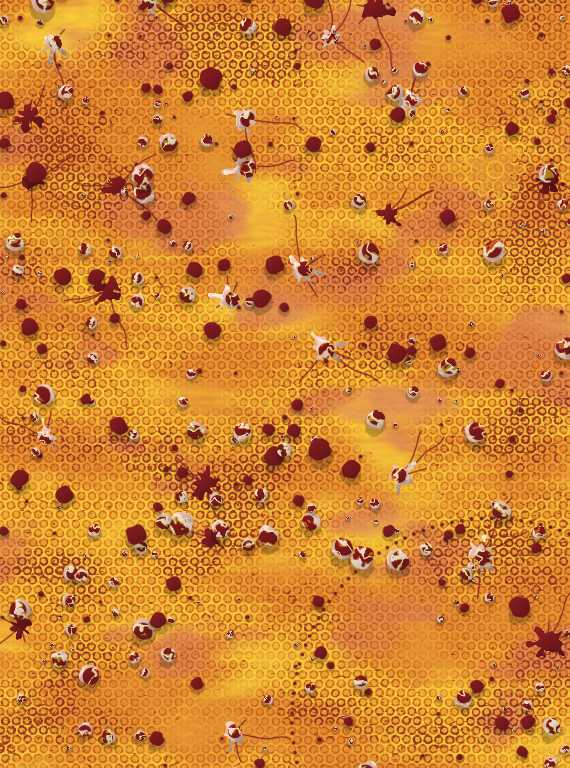
Write a Shadertoy shader that draws this pattern.

```glsl
// Honeycomb print: a brushed yellow and amber ground stamped with broken hexagonal
// rows of ink rings, then splashed with strands, ragged splats and marbled drops.
// Gradient noise drives the ground, the ink wear, the clustering and the marbling.

const vec3 YELLOW = vec3(0.96, 0.77, 0.22);
const vec3 AMBER  = vec3(0.90, 0.59, 0.20);
const vec3 CORAL  = vec3(0.86, 0.52, 0.34);
const vec3 RUST   = vec3(0.77, 0.36, 0.10);
const vec3 MAROON = vec3(0.48, 0.10, 0.12);
const vec3 OLIVE  = vec3(0.70, 0.53, 0.12);
const vec3 CREAM  = vec3(0.92, 0.84, 0.78);

// Lengths are fractions of the canvas height
const float RING_PITCH = 0.0141;
const float RING_RADIUS = 0.0047;
const float RING_WIDTH = 0.0011;
const float DROP_CELL = 0.033;
const float DROP_DENSITY = 0.23;
const float SPECK_CELL = 0.021;
const float SPECK_DENSITY = 0.10;
const float SPLAT_CELL = 0.115;
const float SPLAT_DENSITY = 0.46;
const vec2  ARC_CENTRE = vec2(0.640, 0.065);
const float ARC_RADIUS = 0.260;
const float ARC_DOTS = 126.0;
const vec2  FLOWER_CENTRE = vec2(0.645, 0.779);
const float TAU = 6.2831853;

vec2 hash2(vec2 c) {
    vec3 q = fract(c.xyx * vec3(0.1031, 0.1030, 0.0973));
    q += dot(q, q.yzx + 33.33);
    return fract((q.xx + q.yz) * q.zy);
}

float corner(vec2 cell, vec2 f, vec2 o) {
    return dot(hash2(cell + o) * 2.0 - 1.0, f - o);
}

float noise(vec2 p) {
    vec2 c = floor(p), f = p - c, u = f * f * f * (f * (f * 6.0 - 15.0) + 10.0);
    return mix(mix(corner(c, f, vec2(0, 0)), corner(c, f, vec2(1, 0)), u.x),
               mix(corner(c, f, vec2(0, 1)), corner(c, f, vec2(1, 1)), u.x), u.y);
}

float fbm(vec2 p) {
    return noise(p) + 0.5 * noise(p * 2.1 + 7.3) + 0.25 * noise(p * 4.3 + 19.1);
}

// Soft coverage of a signed distance
float cover(float d) {
    float soft = 0.8 / iResolution.y;
    return smoothstep(soft, -soft, d);
}

// Brushed ground with broad horizontal smears
vec3 ground(vec2 p) {
    float wash = fbm(p * vec2(3.5, 8.0) + 3.0) + 0.25 * noise(p * vec2(12.0, 130.0));
    vec3 c = mix(YELLOW, AMBER, smoothstep(-0.22, 0.24, wash));
    c = mix(c, CORAL, 0.8 * smoothstep(0.10, 0.38, fbm(p * vec2(5.0, 9.0) + 41.0)));
    return c * (1.0 + 0.07 * noise(p * vec2(60.0, 190.0)));
}

// Offset to the nearest centre of a hexagonal lattice
vec2 hexOffset(vec2 p) {
    vec2 s = vec2(1.0, 1.7320508) * RING_PITCH;
    vec2 a = mod(p, s) - 0.5 * s, b = mod(p + 0.5 * s, s) - 0.5 * s;
    return dot(a, a) < dot(b, b) ? a : b;
}

// Worn ink rings, with smears of grit between them
vec3 stampRings(vec3 c, vec2 p) {
    vec2 d = hexOffset(p + 0.002 * noise(p * 9.0));
    vec2 id = floor((p - d) / RING_PITCH * 2.0 + 0.5);
    float load = fbm(p * vec2(5.0, 9.0) + 11.0);
    float wear = noise(p * 190.0) + 0.6 * noise(p * 410.0);
    float heavy = smoothstep(0.08, 0.42, load + 0.3 * (hash2(id).x - 0.5) + 0.25 * wear);
    vec3 ink = mix(RUST, MAROON, 0.85 * heavy);
    float print = smoothstep(-0.50, 0.0, load);
    float r = length(d);
    c = mix(c, RUST * 1.1, 0.28 * print * cover(r - RING_RADIUS));
    float ring = abs(r - RING_RADIUS) - RING_WIDTH * (0.85 + 1.6 * wear + 0.6 * load);
    c = mix(c, ink, 0.88 * print * cover(ring));
    float grit = noise(p * vec2(150.0, 240.0) + 5.0) + 0.35 * load;
    return mix(c, mix(RUST, MAROON, 0.6), 0.75 * smoothstep(0.32, 0.46, grit));
}

// Marbled paint; q spans -1..1 over one drop
vec3 marble(vec2 q, vec2 id, float rich) {
    vec2 h = hash2(id + 71.0), lean = vec2(cos(h.x * TAU), sin(h.x * TAU));
    vec2 w = q + 0.8 * vec2(noise(q * 1.3 + id), noise(q * 1.3 - id + 5.0));
    float band = sin(4.5 * dot(w, lean) + 5.0 * noise(w * 1.2 + id) + h.y * TAU);
    vec3 swirl = mix(MAROON, h.y < 0.5 ? OLIVE : RUST, smoothstep(0.0, 0.25, band));
    swirl = mix(swirl, CREAM, smoothstep(0.62, 0.82, band));
    float crescent = smoothstep(0.85, 1.0, length(q - 0.35 * lean));
    swirl = mix(swirl, CREAM, 0.8 * crescent);
    float light = 0.96 + 0.14 * dot(q, vec2(-0.5, 0.7));
    return mix(MAROON, swirl, rich) * light;
}

// Round drops, crowded together where the noise is high
vec3 scatterDrops(vec3 c, vec2 p, float size, float density, vec2 radii) {
    vec2 home = floor(p / size);
    for (int k = 0; k < 9; k++) {
        vec2 id = home + vec2(k % 3 - 1, k / 3 - 1);
        vec2 a = hash2(id + 13.0), b = hash2(id + 57.0);
        if (a.x > density * (1.0 + 2.4 * noise(id * size * 9.0))) continue;
        vec2 d = p - (id + 0.15 + 0.7 * b) * size;
        float r = mix(radii.x, radii.y, a.y * a.y);
        float edge = length(d) - r * (1.0 + 0.35 * noise(d / r + id));
        c *= 1.0 - 0.22 * cover(edge + 0.4 * d.y - 0.001);
        c = mix(c, marble(d / r, id, step(0.45, hash2(id + 29.0).x)), cover(edge));
    }
    return c;
}

// Ragged splats, each throwing thin bent strands
vec3 scatterSplats(vec3 c, vec2 p) {
    vec2 home = floor(p / SPLAT_CELL);
    for (int k = 0; k < 9; k++) {
        vec2 id = home + vec2(k % 3 - 1, k / 3 - 1);
        vec2 a = hash2(id + 103.0), b = hash2(id + 151.0);
        if (a.x > SPLAT_DENSITY) continue;
        vec2 d = p - (id + 0.2 + 0.6 * b) * SPLAT_CELL;
        for (float s = 0.0; s < 3.0; s++) {
            vec2 h = hash2(id + 17.0 * s + 3.0);
            vec2 dir = vec2(cos(h.x * TAU), sin(h.x * TAU));
            float reach = mix(0.02, 0.09, h.y * h.y), along = clamp(dot(d, dir), 0.0, reach);
            vec2 bend = 0.25 * along * noise(vec2(along * 25.0, h.x * 40.0)) * vec2(-dir.y, dir.x);
            c = mix(c, MAROON, 0.8 * cover(length(d - along * dir - bend) - 0.0009));
        }
        float r = mix(0.012, 0.021, a.y);
        vec2 spoke = d / max(length(d), 1e-4);
        float edge = length(d) - r * (0.85 + 0.8 * noise(spoke * 2.4 + id) + 0.9 * noise(d * 95.0 + id));
        c = mix(c, marble(d / r * 1.5, id, step(0.35, b.x)), cover(edge));
    }
    return c;
}

// Pale gold outline of a petalled flower
vec3 drawFlower(vec3 c, vec2 p) {
    vec2 d = p - FLOWER_CENTRE;
    float r = length(d), petal = abs(cos(atan(d.y, d.x) * 4.5));
    float outline = abs(r - 0.018 - 0.021 * petal) - 0.0012;
    float line = min(outline, abs(r - 0.011) - 0.0012);
    c = mix(c, AMBER, 0.65 * cover(r - 0.018 - 0.021 * petal));
    return mix(c, YELLOW * 0.96, cover(line));
}

// Dotted arc in the lower right
vec3 drawArc(vec3 c, vec2 p) {
    vec2 d = p - ARC_CENTRE;
    float stepAngle = TAU / ARC_DOTS;
    float angle = (floor(atan(d.y, d.x) / stepAngle) + 0.5) * stepAngle;
    float dotEdge = length(d - ARC_RADIUS * vec2(cos(angle), sin(angle))) - 0.0024;
    return mix(c, MAROON * 0.8, 0.85 * cover(dotEdge));
}

void mainImage(out vec4 fragColor, in vec2 fragCoord) {
    vec2 p = fragCoord / iResolution.y;
    vec3 c = stampRings(ground(p), p);
    c = drawFlower(c, p);
    c = scatterSplats(c, p);
    c = scatterDrops(c, p, SPECK_CELL, SPECK_DENSITY, vec2(0.002, 0.005));
    c = scatterDrops(c, p, DROP_CELL, DROP_DENSITY, vec2(0.006, 0.015));
    c = drawArc(c, p);
    fragColor = vec4(c, 1.0);
}
```
